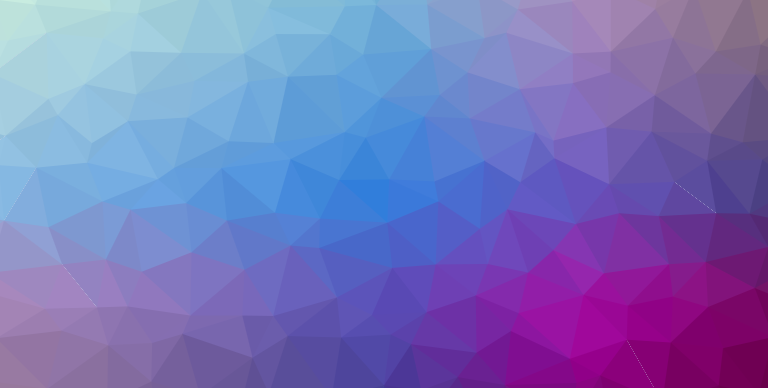
A WebGL 2 fragment shader for this background:

```glsl
#version 300 es
precision highp float;
// Low-poly mesh: a jittered grid of corners, each quad split along its shorter
// diagonal into two flat facets. A facet takes its colour at its centroid from
// the sum of a horizontal and a vertical ramp, with a magenta glow lower right.
uniform vec2 u_resolution;
out vec4 fragColor;

const vec2 GRID = vec2(8.2, 9.0); // cells per canvas height

vec2 hash2(vec2 p) {
  vec3 q = fract(p.xyx * vec3(0.1031, 0.1030, 0.0973));
  q += dot(q, q.yzx + 33.33);
  return fract((q.xx + q.yz) * q.zy);
}

vec2 corner(vec2 cell) {
  return cell + 0.68 * (hash2(cell + 41.0) - 0.5);
}

vec3 ramp(vec3 stops[5], float t) {
  float s = clamp(t, 0.0, 1.0) * 4.0;
  int i = min(int(s), 3);
  return mix(stops[i], stops[i + 1], s - float(i));
}

vec3 gradient(vec2 uv) {
  vec3 across[5] = vec3[5](
    vec3(0.51, 0.71, 0.88), vec3(0.37, 0.61, 0.87), vec3(0.18, 0.49, 0.86),
    vec3(0.40, 0.34, 0.755), vec3(0.28, 0.245, 0.515));
  // Offsets from the middle height, bottom to top
  vec3 upward[5] = vec3[5](
    vec3(0.07, -0.25, -0.28), vec3(0.16, -0.165, -0.13), vec3(0.0),
    vec3(0.15, 0.105, -0.01), vec3(0.27, 0.21, -0.01));
  vec2 toGlow = (uv - vec2(0.80, 0.12)) * vec2(5.0, 4.5);
  vec3 glow = vec3(0.10, -0.12, 0.05) * exp(-dot(toGlow, toGlow));
  return ramp(across, uv.x) + ramp(upward, uv.y) + glow;
}

// Signed distance to the line a-b, positive on its left
float leftOf(vec2 p, vec2 a, vec2 b) {
  vec2 e = normalize(b - a);
  return e.x * (p.y - a.y) - e.y * (p.x - a.x);
}

float segmentDistance(vec2 p, vec2 a, vec2 b) {
  vec2 e = b - a;
  return length(p - a - e * clamp(dot(p - a, e) / dot(e, e), 0.0, 1.0));
}

// Facet colour in rgb, weighted by its antialiased coverage in a
vec4 facet(vec2 p, vec2 a, vec2 b, vec2 c, float pixel) {
  float inside = min(leftOf(p, a, b), min(leftOf(p, b, c), leftOf(p, c, a)));
  float cover = clamp(0.5 + inside / pixel, 0.0, 1.0);
  vec2 center = (a + b + c) / 3.0;
  vec2 uv = center / GRID * vec2(u_resolution.y / u_resolution.x, 1.0);
  float shade = 0.035 * (hash2(floor(center * 37.0)).x - 0.5);
  return vec4(clamp(gradient(uv) + shade, 0.0, 1.0), 1.0) * cover;
}

void main() {
  vec2 p = gl_FragCoord.xy / u_resolution.y * GRID;
  float pixel = GRID.y / u_resolution.y;
  vec4 sum = vec4(0.0);
  float seam = 0.0;

  for (int j = -1; j <= 1; j++) {
    for (int i = -1; i <= 1; i++) {
      vec2 cell = floor(p) + vec2(i, j);
      vec2 a = corner(cell);
      vec2 b = corner(cell + vec2(1.0, 0.0));
      vec2 c = corner(cell + vec2(1.0, 1.0));
      vec2 d = corner(cell + vec2(0.0, 1.0));

      // Turn the quad so that a-c is its shorter diagonal
      if (distance(a, c) > distance(b, d)) {
        vec2 first = a;
        a = b;
        b = c;
        c = d;
        d = first;
      }
      sum += facet(p, a, b, c, pixel) + facet(p, a, c, d, pixel);

      // A few diagonals show as hairline pale seams
      float rare = step(0.965, hash2(cell + 7.0).y);
      float line = 1.0 - smoothstep(0.0, 0.009, segmentDistance(p, a, c));
      seam = max(seam, rare * line);
    }
  }

  vec3 color = sum.rgb / max(sum.a, 0.001);
  fragColor = vec4(mix(color, vec3(0.80, 0.82, 0.90), 0.45 * seam), 1.0);
}
```
